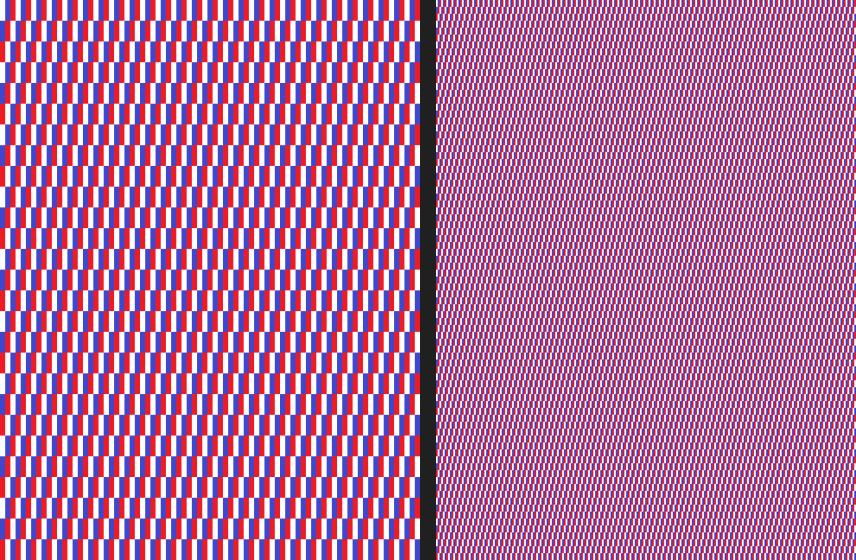
Left, the tile; right, the same tile 3 across and 3 down.
This pattern is drawn by a Shadertoy shader. Its source:

```glsl
// Stepped tricolour check: upright white, blue and red bars shifting one bar per row.

const float REPEATS = 27.0;        // colour triplets across the canvas
const float ROWS = 27.0;           // rows down the canvas, a multiple of three
const float BARS_PER_REPEAT = 3.0;

const vec3 WHITE = vec3(1.0, 0.995, 1.0);
const vec3 BLUE = vec3(0.247, 0.282, 0.8);
const vec3 RED = vec3(0.929, 0.11, 0.141);

// Colour of one bar; cell.x counts from the left, cell.y from the bottom.
vec3 barColor(vec2 cell) {
    float rowFromTop = ROWS - 1.0 - cell.y;
    float phase = mod(cell.x + rowFromTop + 0.5, BARS_PER_REPEAT);
    return phase < 1.0 ? WHITE : phase < 2.0 ? BLUE : RED;
}

// Blend the four bars around the nearest corner by their pixel coverage.
vec3 smoothBars(vec2 p, vec2 pixelSize) {
    vec2 corner = floor(p + 0.5);
    vec2 cover = clamp((p - corner) / pixelSize + 0.5, 0.0, 1.0);
    vec3 below = mix(barColor(corner - 1.0), barColor(corner - vec2(0.0, 1.0)), cover.x);
    vec3 above = mix(barColor(corner - vec2(1.0, 0.0)), barColor(corner), cover.x);
    return mix(below, above, cover.y);
}

void mainImage(out vec4 fragColor, in vec2 fragCoord) {
    vec2 grid = vec2(REPEATS * BARS_PER_REPEAT, ROWS);
    vec2 uv = fragCoord / iResolution.xy;
    fragColor = vec4(smoothBars(uv * grid, grid / iResolution.xy), 1.0);
}
```
